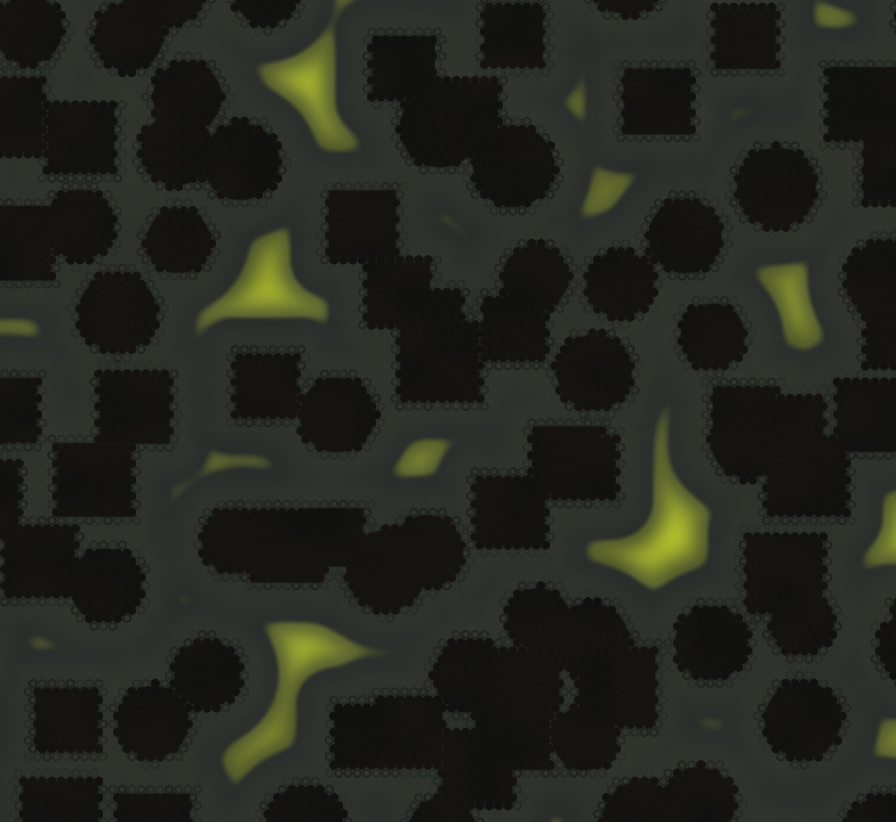
Reproduce this pattern procedurally as a WebGL 1 fragment shader.

```glsl
precision highp float;
// Dark discs and squares scattered on a grey-green ground, with beaded rims.
// A jittered grid gives the distance to the nearest shape; the gaps furthest
// from every shape glow yellow, and a hexagonal bead lattice serrates the rims.
uniform vec2 u_resolution;

// Lengths are fractions of the canvas width
const float CELL = 0.11;            // spacing of the scattered shapes
const float JITTER = 1.4;           // wander of a shape, in cells
const float DISC_MIN = 0.037;       // disc radius
const float SQUARE_MIN = 0.035;     // half side of a square
const float SIZE_SPREAD = 0.011;
const float SQUARE_SHARE = 0.45;
const float BLEND = 120.0;          // higher keeps sharper glow ridges
const float GLOW_START = 0.036;     // distance where the glow begins
const float GLOW_FULL = 0.082;
const float BEAD = 0.0105;          // pitch of the rim beads
const float RING_DEPTH = 0.4;       // darkness of loose rim beads

const vec3 GROUND = vec3(0.182, 0.200, 0.174);
const vec3 HALO = vec3(0.158, 0.176, 0.167);
const vec3 INK = vec3(0.060, 0.061, 0.056);
const vec3 INK_WARM = vec3(0.080, 0.075, 0.058);
const vec3 GLOW_DIM = vec3(0.34, 0.37, 0.18);
const vec3 GLOW_BRIGHT = vec3(0.66, 0.72, 0.17);

float hash(vec2 p) {
  return fract(sin(dot(p, vec2(127.1, 311.7))) * 43758.5453);
}

float noise(vec2 p) {
  vec2 i = floor(p);
  vec2 f = fract(p);
  f = f * f * (3.0 - 2.0 * f);
  float low = mix(hash(i), hash(i + vec2(1.0, 0.0)), f.x);
  float high = mix(hash(i + vec2(0.0, 1.0)), hash(i + 1.0), f.x);
  return mix(low, high, f.y);
}

float boxDistance(vec2 p, float halfSide) {
  vec2 d = abs(p) - halfSide;
  return length(max(d, 0.0)) + min(max(d.x, d.y), 0.0);
}

// Distance to the nearest shape: x exact, y smoothly blended
vec2 shapeDistance(vec2 p) {
  vec2 home = floor(p / CELL);
  float nearest = 1.0;
  float sum = 0.0;
  for (int j = -2; j <= 2; j++) {
    for (int i = -2; i <= 2; i++) {
      vec2 id = home + vec2(float(i), float(j));
      vec2 shift = vec2(hash(id + 3.7), hash(id + 19.3)) - 0.5;
      vec2 q = p - (id + 0.5 + shift * JITTER) * CELL;
      float grow = hash(id + 41.9) * SIZE_SPREAD;
      float d = length(q) - DISC_MIN - grow;
      if (hash(id + 67.1) < SQUARE_SHARE) d = boxDistance(q, SQUARE_MIN + grow);
      nearest = min(nearest, d);
      sum += exp(-BLEND * d);
    }
  }
  return vec2(nearest, -log(sum) / BLEND);
}

// Centre of the hexagonal lattice cell holding p
vec2 beadCentre(vec2 p) {
  vec2 pitch = vec2(1.0, 1.7320508) * BEAD;
  vec2 a = floor(p / pitch + 0.5) * pitch;
  vec2 b = (floor(p / pitch) + 0.5) * pitch;
  return length(p - a) < length(p - b) ? a : b;
}

void main() {
  vec2 p = gl_FragCoord.xy / u_resolution.x;
  float soft = max(1.0 / u_resolution.x, 0.0012);
  vec2 field = shapeDistance(p);

  // Ground with faint mottling, darker towards the glow
  float mottle = noise(p * 14.0) * 0.6 + noise(p * 70.0) * 0.4 - 0.5;
  float halo = smoothstep(0.012, GLOW_START, field.y);
  vec3 color = mix(GROUND, HALO, halo * 0.7) * (1.0 + 0.09 * mottle);

  // Yellow glow in the open gaps
  float glow = clamp((field.y - GLOW_START) / (GLOW_FULL - GLOW_START), 0.0, 1.0);
  vec3 yellow = mix(GLOW_DIM, GLOW_BRIGHT, smoothstep(0.05, 0.8, glow));
  yellow *= 1.0 + 0.15 * (noise(p * 28.0) - 0.5);
  color = mix(color, yellow, smoothstep(0.0, 0.16, glow));

  // Beads: solid when centred inside a shape, loose rings just outside
  vec2 centre = beadCentre(p);
  float beadField = shapeDistance(centre).x;
  float r = length(p - centre);
  float ring = 1.0 - smoothstep(0.0, 0.0022, abs(r - BEAD * 0.38));
  float loose = step(0.0, beadField) * (1.0 - smoothstep(0.004, 0.009, beadField));
  loose *= 0.4 + 0.6 * hash(floor(centre / BEAD * 2.0 + 0.5));
  color *= 1.0 - RING_DEPTH * loose * ring;

  // Dark shapes
  float core = 1.0 - smoothstep(-soft, soft, field.x + 0.003);
  float bead = step(beadField, 0.0) * (1.0 - smoothstep(-soft, soft, r - BEAD * 0.52));
  vec3 ink = mix(INK, INK_WARM, noise(p * 24.0)) * (1.0 + 0.1 * ring);
  color = mix(color, ink, max(core, bead));

  gl_FragColor = vec4(color, 1.0);
}
```
